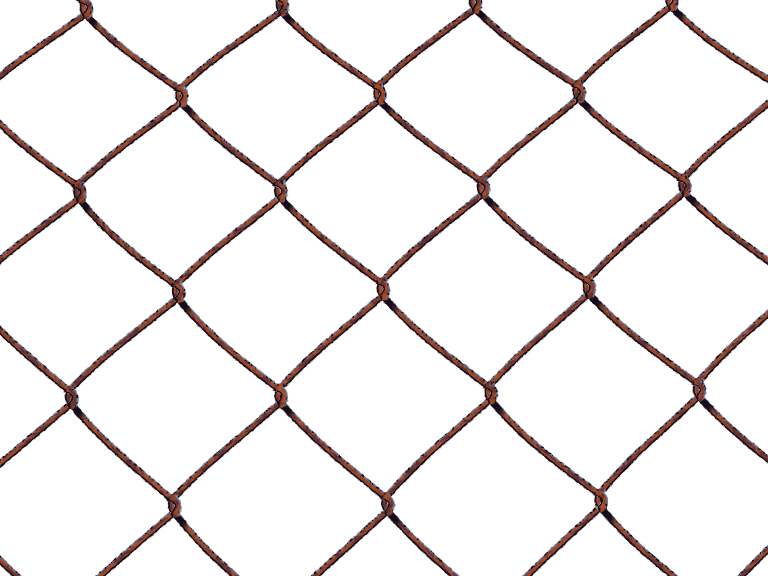
Give the GLSL for this pattern, as a Shadertoy shader.

```glsl
#define WIRE_RADIUS 0.0062
#define KNOT_SIZE 0.0125
#define ROW_STEP 0.1528
#define ROW_GROWTH 0.00417
#define HALF_PITCH 0.169
#define PITCH_GROWTH 0.0182
#define TILT 0.012
#define JITTER 0.0025
#define CENTER vec2(0.488, 0.007)
#define FALL_SAG -0.0065
#define RISE_BOW 0.0035

const vec3 RUST = vec3(0.60, 0.28, 0.16);
const vec3 BROWN = vec3(0.40, 0.20, 0.18);
const vec3 INK = vec3(0.09, 0.05, 0.10);
const vec3 SLATE = vec3(0.39, 0.40, 0.50);
const vec3 PALE = vec3(0.72, 0.74, 0.78);

float hash(vec2 p) {
    vec3 q = fract(p.xyx * vec3(0.1031, 0.1030, 0.0973));
    q += dot(q, q.yzx + 33.33);
    return fract((q.x + q.y) * q.z);
}

float noise(vec2 p) {
    vec2 i = floor(p), f = fract(p);
    f *= f * (3.0 - 2.0 * f);
    return mix(mix(hash(i), hash(i + vec2(1, 0)), f.x),
               mix(hash(i + vec2(0, 1)), hash(i + vec2(1, 1)), f.x), f.y);
}

// Knot position for a lattice index; y points down, cells grow downward
vec2 knotAt(vec2 id) {
    float y = CENTER.y + id.y * (ROW_STEP + ROW_GROWTH * id.y);
    float dx = id.x * (HALF_PITCH + PITCH_GROWTH * y);
    vec2 wobble = vec2(hash(id + 40.0), hash(id + 71.0)) - 0.5;
    return vec2(CENTER.x + dx, y - TILT * dx) + JITTER * wobble;
}

// Approximate lattice index under a point
vec2 latticeAt(vec2 p) {
    float y = p.y + TILT * (p.x - CENTER.x);
    float root = sqrt(max(ROW_STEP * ROW_STEP + 4.0 * ROW_GROWTH * (y - CENTER.y), 0.0));
    return vec2((p.x - CENTER.x) / (HALF_PITCH + PITCH_GROWTH * y),
                (root - ROW_STEP) / (2.0 * ROW_GROWTH));
}

// Paints one bowed length of rusty wire from a to b
void strand(inout vec3 col, vec2 p, vec2 a, vec2 b, float bow, float swing, float shadow) {
    float len = distance(a, b);
    vec2 dir = (b - a) / len, q = p - a;
    float along = dot(q, dir), t = clamp(along / len, 0.0, 1.0);
    float side = dot(q, vec2(dir.y, -dir.x)) - bow * 4.0 * t * (1.0 - t) - swing * sin(6.2832 * t);
    float slope = (bow * 4.0 * (1.0 - 2.0 * t) + swing * 6.2832 * cos(6.2832 * t)) / len;
    side *= inversesqrt(1.0 + slope * slope);
    float dist = length(vec2(side, along - t * len));
    if (dist > 2.0 * WIRE_RADIUS) return;

    // Twisted rust streaks and grain
    float s = side / WIRE_RADIUS;
    float grain = noise(p * 300.0 + 50.0);
    float streak = noise(vec2(along * 115.0 + s * 0.9, s * 1.2) + 90.0 + a * 57.0);
    vec3 wire = mix(BROWN, RUST, smoothstep(0.25, 0.55, streak));
    wire *= 0.82 + 0.36 * grain;

    // Dark underside, cool speckled upper rim
    wire = mix(wire, INK, smoothstep(0.32, 0.62, -s + 0.25 * (grain - 0.5)));
    vec3 rim = mix(INK, SLATE, smoothstep(0.2, 0.5, grain));
    wire = mix(wire, rim, smoothstep(0.4, 0.65, s));
    float fringe = smoothstep(0.78, 1.0, abs(s) + 0.35 * (grain - 0.5));
    wire = mix(wire, mix(SLATE, PALE, grain), fringe * 0.8);
    wire = mix(wire, INK, shadow * smoothstep(0.15, 0.07, t) * (1.0 - 0.5 * fringe));

    // Ragged smooth edge
    float aa = 0.7 / iResolution.y;
    float radius = WIRE_RADIUS * (0.85 + 0.3 * noise(p * 230.0 + 20.0));
    col = mix(col, wire, smoothstep(aa, -aa, dist - radius));
}

void mainImage(out vec4 fragColor, in vec2 fragCoord) {
    vec2 p = vec2(fragCoord.x, iResolution.y - fragCoord.y) / iResolution.y;
    vec2 base = floor(latticeAt(p));
    vec3 col = vec3(1.0);

    // First pass lays the wires, second pass lays the hooks over their ends
    for (int pass = 0; pass < 2; pass++)
    for (int j = -1; j <= 1; j++)
    for (int i = -2; i <= 3; i++) {
        vec2 id = base + vec2(i, j);
        if (mod(id.x + id.y, 2.0) > 0.5) continue;
        vec2 knot = knotAt(id);
        if (pass == 0) {
            vec2 right = knotAt(id + 1.0), left = knotAt(id + vec2(-1, 1));
            float vary = 0.75 + 0.5 * hash(id + 15.0);
            strand(col, p, left + KNOT_SIZE * vec2(0.0, -1.1), knot + KNOT_SIZE * vec2(0.15, 0.85),
                   RISE_BOW * vary, 0.001, 0.0);
            strand(col, p, knot + KNOT_SIZE * vec2(0.1, 1.2), right + KNOT_SIZE * vec2(-0.3, -0.8),
                   FALL_SAG * vary, -0.0008, 1.0);
        } else {
            strand(col, p, knot + KNOT_SIZE * vec2(0.0, -1.1), knot + KNOT_SIZE * vec2(0.15, 1.2),
                   -0.5 * KNOT_SIZE, 0.0, 0.0);
            strand(col, p, knot + KNOT_SIZE * vec2(-0.3, -0.8), knot + KNOT_SIZE * vec2(0.15, 0.85),
                   0.55 * KNOT_SIZE, 0.0, 0.0);
        }
    }
    fragColor = vec4(col, 1.0);
}
```
